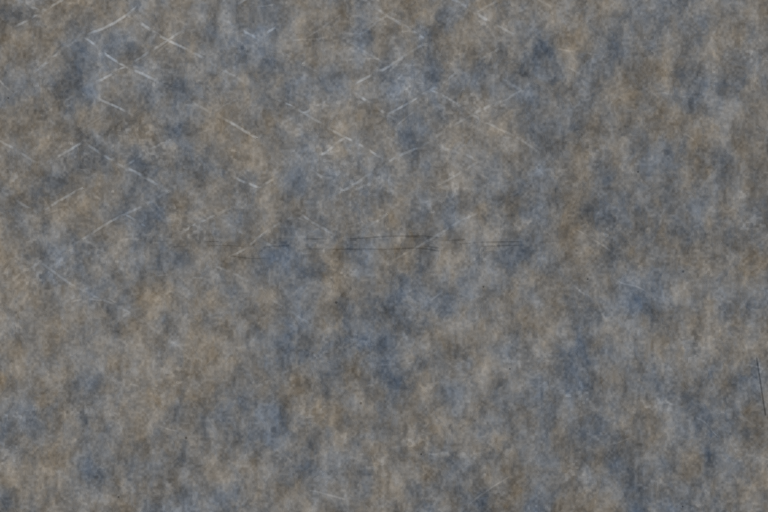
Write a WebGL 2 fragment shader that draws this texture.

```glsl
#version 300 es
precision highp float;
// Weathered grey metal sheet: warm and cool stains, a worn diamond tread, scratches and specks.
uniform vec2 u_resolution;
out vec4 fragColor;

#define BASE_GREY vec3(0.431, 0.430, 0.428)
#define TINT_AXIS vec3(0.50, 0.08, -0.50)
#define TINT_GAIN 0.19
#define CLOUD_GAIN 0.09
#define MOTTLE_GAIN 0.21
#define GRAIN_GAIN 0.075
#define STREAK_GAIN 0.04
#define TREAD_CELL vec2(0.170, 0.098)
#define TREAD_GAIN 0.13
#define SCRATCHES 40
#define CRACKS 10
#define SPECKS 12

float hash(vec2 p) {
    vec3 q = fract(vec3(p.xyx) * 0.1031);
    q += dot(q, q.yzx + 33.33);
    return fract((q.x + q.y) * q.z);
}

float noise(vec2 p) {
    vec2 i = floor(p), f = fract(p);
    f = f * f * (3.0 - 2.0 * f);
    return mix(mix(hash(i), hash(i + vec2(1, 0)), f.x),
               mix(hash(i + vec2(0, 1)), hash(i + vec2(1, 1)), f.x), f.y);
}

// Rough fractal noise centred on zero
float fbm(vec2 p) {
    float sum = 0.0, amp = 0.5;
    for (int i = 0; i < 5; i++) {
        sum += amp * (noise(p) - 0.5);
        p = mat2(0.96, 0.28, -0.28, 0.96) * p * 2.03 + 17.7;
        amp *= 0.64;
    }
    return sum;
}

float stroke(float d, float width, float px) {
    return 1.0 - smoothstep(max(width - px, 0.0), width + px, d);
}

float segment(vec2 p, vec2 a, vec2 b) {
    vec2 ab = b - a;
    return length(p - a - ab * clamp(dot(p - a, ab) / dot(ab, ab), 0.0, 1.0));
}

// Worn diamond lattice; every edge has its own strength
float tread(vec2 p, float px) {
    vec2 q = (p + 0.014 * vec2(noise(p * 13.0), noise(p * 13.0 + 40.0))) / TREAD_CELL;
    vec2 diag = vec2(q.x + q.y, q.x - q.y);
    vec2 dist = abs(fract(diag) - 0.5) / length(1.0 / TREAD_CELL);
    vec2 line = floor(diag);
    vec2 side = floor(diag.yx + 0.5);
    float a = stroke(dist.x, 0.0024, px) * smoothstep(0.1, 0.7, hash(vec2(line.x, side.x) + 60.0));
    float b = stroke(dist.y, 0.0024, px) * smoothstep(0.1, 0.7, hash(vec2(line.y, side.y) + 130.0));
    float wear = smoothstep(0.2, 0.75, noise(p * 85.0)) * smoothstep(0.15, 0.5, noise(p * 12.0 + 8.0));
    return max(a, b) * wear;
}

void main() {
    vec2 p = gl_FragCoord.xy / u_resolution.y;
    float px = 1.0 / u_resolution.y;
    float aspect = u_resolution.x / u_resolution.y;

    // Warm and cool stains with ragged edges, and darker blue blotches
    vec2 warp = p + 0.02 * vec2(fbm(p * 20.0), fbm(p * 20.0 + 31.0));
    float tint = TINT_GAIN * (fbm(warp * vec2(17.0, 12.0) + 3.0) + 0.3 * fbm(p * 3.0 + 50.0));
    float blotch = smoothstep(0.04, 0.28, fbm(warp * vec2(15.0, 10.0) + 71.0));
    tint -= 0.016 * blotch - 0.005;

    // Brightness: broad clouds, mottling, fine grain and vertical streaks
    float low = 1.0 - smoothstep(0.2, 0.6, p.y);
    float light = CLOUD_GAIN * fbm(p * 3.2 + 9.0) + MOTTLE_GAIN * fbm(warp * vec2(36.0, 28.0) + 90.0);
    light += GRAIN_GAIN * (noise(p * 190.0) - 0.5) + 0.3 * tint - 0.03 * blotch + 0.005;
    light += STREAK_GAIN * (0.6 + 0.5 * low) * (noise(p * vec2(120.0, 18.0) + 5.0) - 0.5);
    vec3 color = BASE_GREY + light + tint * TINT_AXIS;

    // Tread, strongest at the upper left
    float zone = 1.0 - smoothstep(0.2, 0.8, length((p - vec2(0.42, 0.88)) * vec2(0.85, 1.1)));
    color += TREAD_GAIN * (0.1 + 0.9 * zone) * tread(p, px) * vec3(0.92, 1.0, 1.08);

    // Pale scuffs and chalky flecks
    float scuff = smoothstep(0.10, 0.30, fbm(p * vec2(15.0, 20.0) + 120.0));
    color += 0.06 * scuff * smoothstep(0.4, 0.85, noise(p * 150.0 + 7.0));

    // Short pale scratches
    for (int i = 0; i < SCRATCHES; i++) {
        float k = float(i);
        vec2 a = vec2(hash(vec2(k, 1.3)) * aspect, hash(vec2(k, 2.7)));
        float angle = (hash(vec2(k, 4.1)) - 0.5) * 1.5;
        vec2 b = a + mix(0.03, 0.14, hash(vec2(k, 5.9))) * vec2(cos(angle), sin(angle));
        float d = segment(p + 0.014 * (noise(p * 24.0) - 0.5), a, b);
        color += 0.055 * stroke(d, 0.0014, px) * smoothstep(0.3, 0.8, noise(p * 60.0 + k));
    }

    // Dark horizontal cracks across the middle, and one steep one at the right
    for (int i = 0; i < CRACKS; i++) {
        float k = float(i);
        vec2 a = vec2(mix(0.25, 1.15, hash(vec2(k, 11.0))), mix(0.495, 0.54, hash(vec2(k, 12.0))));
        vec2 b = a + vec2(mix(0.12, 0.38, hash(vec2(k, 13.0))), 0.012 * (hash(vec2(k, 14.0)) - 0.5));
        float d = segment(p + vec2(0.0, 0.008 * (noise(p * 16.0) - 0.5)), a, b);
        color -= 0.055 * stroke(d, 0.0012, px) * smoothstep(0.25, 0.7, noise(p * vec2(26.0, 60.0) + k));
    }
    color -= 0.10 * stroke(segment(p, vec2(aspect - 0.005, 0.19), vec2(aspect - 0.022, 0.30)), 0.0012, px);

    // Small dark pits
    for (int i = 0; i < SPECKS; i++) {
        float k = float(i);
        vec2 c = vec2(hash(vec2(k, 21.0)) * aspect, hash(vec2(k, 22.0)));
        color -= 0.13 * stroke(length(p - c), mix(0.0008, 0.0024, hash(vec2(k, 23.0))), px);
    }
    fragColor = vec4(clamp(color, 0.0, 1.0), 1.0);
}
```
